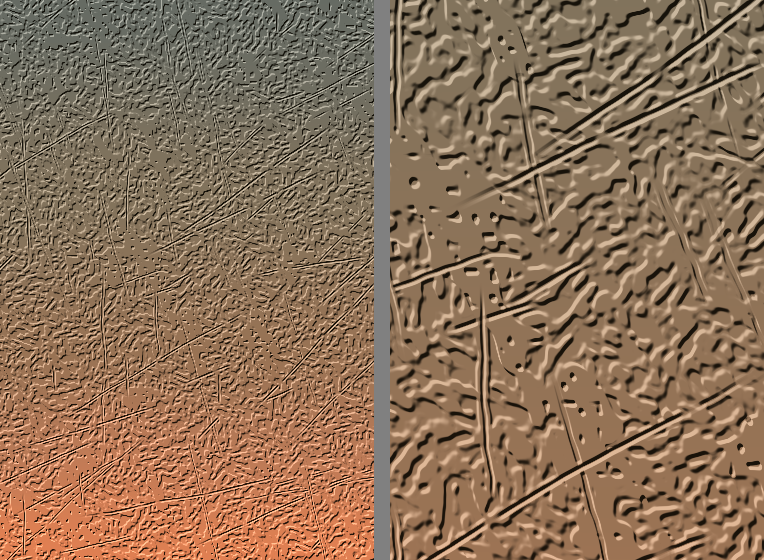
Left, the full canvas; right, a detail of the centre.
Give the GLSL for this texture, as a Shadertoy shader.

```glsl
// Embossed, scratched plaster: fine ridges and smooth patches fading from slate to orange.

float hash(vec2 p)
{
    vec3 q = fract(vec3(p.xyx) * 0.1031);
    q += dot(q, q.yzx + 33.33);
    return fract((q.x + q.y) * q.z);
}

float noise(vec2 p)
{
    vec2 cell = floor(p), f = fract(p);
    f = f * f * (3.0 - 2.0 * f);
    return mix(mix(hash(cell), hash(cell + vec2(1, 0)), f.x),
               mix(hash(cell + vec2(0, 1)), hash(cell + vec2(1, 1)), f.x), f.y);
}

// Coordinates along and across a direction
vec2 align(vec2 p, float angle)
{
    vec2 dir = vec2(cos(angle), sin(angle));
    return vec2(dot(p, dir), dot(p, vec2(-dir.y, dir.x)));
}

// Short ragged ridges whose direction changes from place to place
float ridges(vec2 p)
{
    float sum = 0.0, total = 0.0;
    for (int i = 0; i < 5; i++)
    {
        float k = float(i);
        float weight = pow(noise(p * 30.0 + k * 17.3), 8.0) + 1e-5;
        sum += weight * noise(align(p, 0.25 + k * 0.63) * vec2(92, 235) + 400.0 + k * 61.0);
        total += weight;
    }
    return sum / total + 0.45 * (noise(p * 210.0 + 900.0) - 0.5);
}

// Smooth islands, larger toward the lower left and upper right
float patches(vec2 p)
{
    float island = noise(align(p, 2.05) * vec2(14, 36) + 90.0);
    island += 0.30 * (noise(p * 75.0 + 30.0) - 0.5);
    island += 0.22 * smoothstep(0.32, 0.05, p.y + 0.5 * p.x);
    island += 0.10 * smoothstep(1.25, 1.6, p.x + p.y);
    return smoothstep(0.75, 0.80, island);
}

float height(vec2 p)
{
    float relief = smoothstep(0.32, 0.66, ridges(p));
    float pits = smoothstep(0.10, 0.24, noise(p * 190.0 + 700.0));
    relief = mix(relief, pits, patches(p));

    // Thin broken scratches: a groove between flattened margins
    vec2 bent = p + 0.007 * (vec2(noise(p * 14.0), noise(p * 14.0 + 50.0)) - 0.5)
                  + 0.0016 * (noise(p * 110.0) - 0.5);
    float wear = noise(p * 60.0 + 200.0);
    for (int i = 0; i < 80; i++)
    {
        float k = float(i);
        vec2 centre = vec2(hash(vec2(k, 1.7)) * 0.67, hash(vec2(k, 5.3)));
        float spread = hash(vec2(k, 9.1)) - 0.5;
        float angle = i % 2 == 0 ? 1.80 + 0.5 * spread : 0.50 + 0.7 * spread;
        float reach = hash(vec2(k, 13.9));
        vec2 q = align(bent - centre, angle);
        float extent = 0.03 + 0.19 * reach * reach;
        float taper = smoothstep(extent, 0.6 * extent, abs(q.x));
        float d = abs(q.y);
        if (taper <= 0.0 || d > 0.006) continue;
        float strength = taper * smoothstep(0.22, 0.50, wear + 0.25 * hash(vec2(k, 31.0)));
        float thickness = mix(0.0006, 0.0016, hash(vec2(k, 21.3)));
        relief = mix(relief, 1.0, 0.8 * strength * smoothstep(0.0042, 0.0026, d));
        relief *= 1.0 - strength * smoothstep(thickness + 0.0007, thickness - 0.0007, d);
    }
    return relief;
}

// Vertical colour fade, from the bottom up
vec3 baseColor(vec2 p)
{
    float y = p.y + 0.05 * (noise(p * 5.0) - 0.5);
    vec3 color = mix(vec3(0.88, 0.50, 0.32), vec3(0.74, 0.48, 0.34), smoothstep(0.0, 0.22, y));
    color = mix(color, vec3(0.60, 0.45, 0.33), smoothstep(0.16, 0.40, y));
    color = mix(color, vec3(0.51, 0.45, 0.36), smoothstep(0.36, 0.66, y));
    return mix(color, vec3(0.40, 0.42, 0.39), smoothstep(0.62, 1.0, y));
}

void mainImage(out vec4 fragColor, in vec2 fragCoord)
{
    vec2 p = fragCoord / iResolution.y;

    // Emboss: compare the relief on both sides along the light direction
    vec2 toLight = 0.0012 * normalize(vec2(-0.55, 0.85));
    float slope = height(p - toLight) - height(p + toLight);

    vec3 color = baseColor(p);
    vec3 lit = color + vec3(0.28, 0.27, 0.26);
    vec3 shadow = color * vec3(0.13, 0.11, 0.08) + vec3(0.02, 0.02, 0.01);
    color = mix(color, lit, smoothstep(0.0, 0.75, slope));
    color = mix(color, shadow, smoothstep(0.0, 0.80, -slope));
    fragColor = vec4(color, 1.0);
}
```
